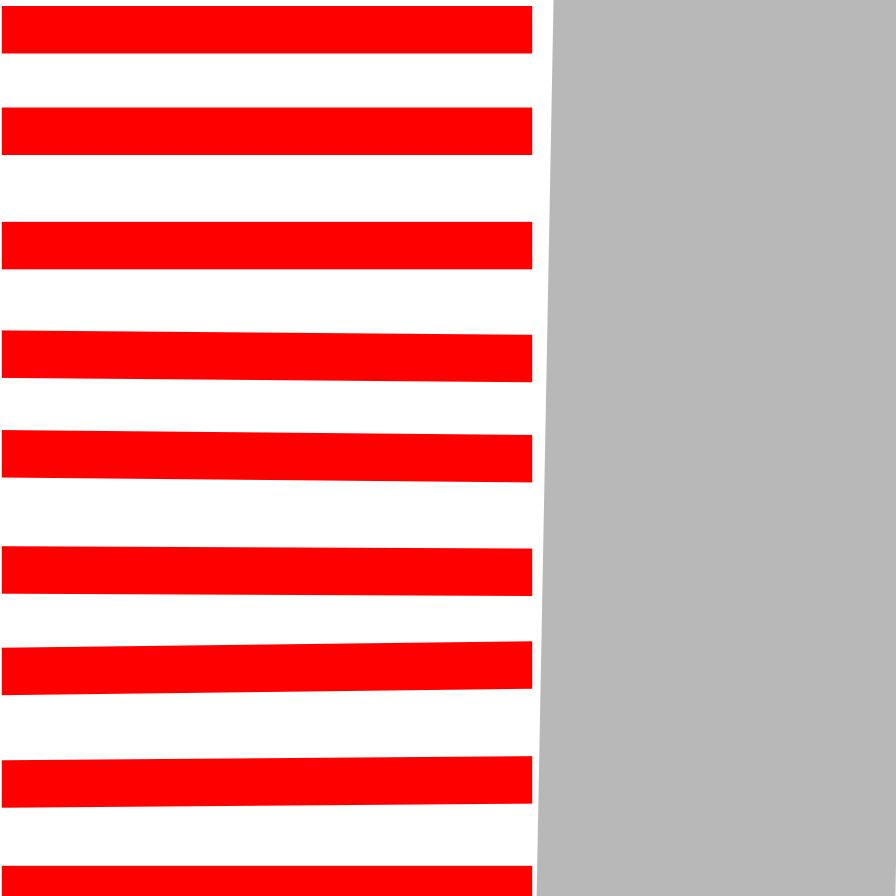
Reproduce this pattern procedurally as a WebGL 1 fragment shader.

```glsl
precision highp float;
// Uneven, slightly tilted red bars on white beside a leaning grey panel.
uniform vec2 u_resolution;

// Coverage of a shape from its signed distance (negative inside).
float cover(float dist) {
  return clamp(0.5 - dist * u_resolution.y, 0.0, 1.0);
}

// Signed distance to a span around a centre.
float span(float p, float centre, float halfSize) {
  return abs(p - centre) - halfSize;
}

void main() {
  vec2 uv = gl_FragCoord.xy / u_resolution;
  float down = 1.0 - uv.y;
  vec3 white = vec3(1.0);
  vec3 red = vec3(1.0, 0.0, 0.0);
  vec3 grey = vec3(0.72);

  // Hand-laid irregularity of the nine bars, in thousandths of the canvas.
  mat3 nudge = mat3(0.0, -6.7, 0.9, 4.5, -4.0, 4.2, -7.4, -0.5, -0.4);
  mat3 tilt = mat3(0.0, 0.0, 0.0, 4.9, 5.5, 2.6, -7.2, -4.6, 0.0);

  // Bars: regular pitch, each shifted and tilted about its middle.
  float along = (uv.x - 0.298) / 0.592;
  float bars = 0.0;
  for (int i = 0; i < 3; i++) {
    for (int j = 0; j < 3; j++) {
      float row = float(i * 3 + j);
      float centre = 0.0332 + 0.12 * row
                   + 0.001 * (nudge[i][j] + tilt[i][j] * along);
      bars = max(bars, cover(span(down, centre, 0.0265)));
    }
  }
  bars *= cover(span(uv.x, 0.298, 0.296));

  // Panel: both sides lean left towards the bottom.
  float lean = uv.x + 0.0189 * down;
  float panel = cover(span(lean, 0.818, 0.2002));

  vec3 color = mix(white, red, bars);
  color = mix(color, grey, panel);
  gl_FragColor = vec4(color, 1.0);
}
```
